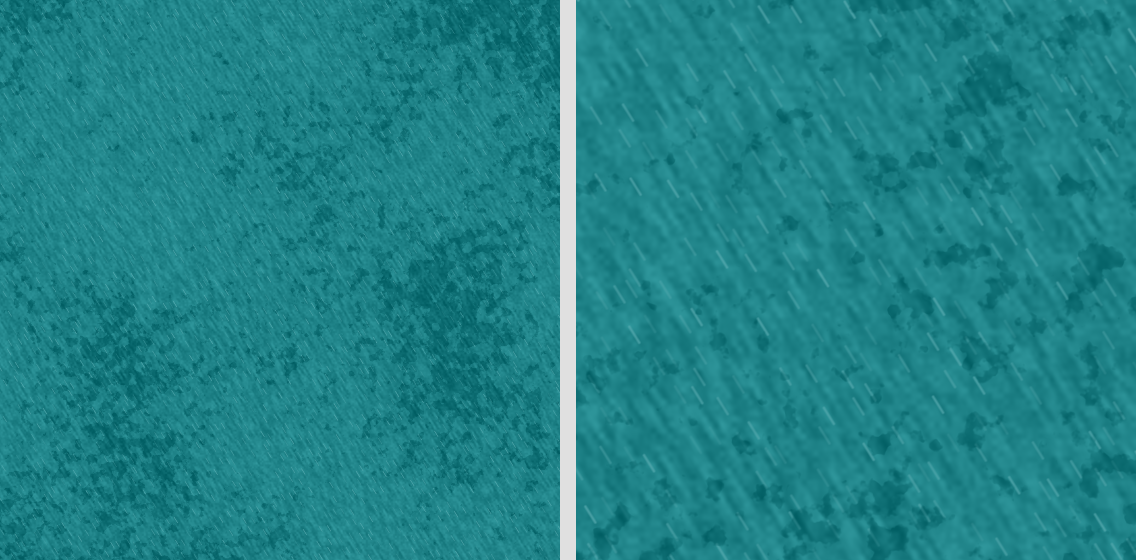
Left, the full canvas; right, a detail of the centre.
Give the GLSL for this texture, as a three.js fragment shader.

```glsl
// Mottled teal surface: broad clouds decide where small ragged blotches gather,
// and a fine slanted grain with scattered pale flecks runs over everything.
// All layers add to one tone value, which is mapped from a deep to a pale teal.

varying vec2 vUv;

const vec3 DEEP_TEAL = vec3(0.02, 0.39, 0.41);
const vec3 PALE_TEAL = vec3(0.16, 0.56, 0.58);
const vec3 FLECK_COLOR = vec3(0.36, 0.68, 0.70);

const float GROUND_TONE = 0.73;
const float CLOUD_SCALE = 3.4;
const float CLOUD_SHADE = 0.35;
const float CLOUD_GATHERING = 0.95;    // how strongly clouds attract blotches
const float BLOTCH_SCALE = 72.0;
const float BLOTCH_LEVEL = 0.595;
const float BLOTCH_SOFTNESS = 0.055;
const float BLOTCH_DEPTH = 0.48;

const vec2 GRAIN_DIRECTION = vec2(0.53, -0.848);
const vec2 GRAIN_SCALE = vec2(62.0, 250.0);   // along, across
const float GRAIN_STRENGTH = 0.62;
const float SPECK_SCALE = 290.0;
const float SPECK_STRENGTH = 0.36;

const vec2 FLECK_CELL = vec2(0.025, 0.009);
const float FLECK_HALF_LENGTH = 0.0055;
const float FLECK_WIDTH = 0.0015;
const float FLECK_SHARE = 0.45;
const float FLECK_OPACITY = 0.65;

float hash(vec2 p) {
  return fract(sin(dot(p, vec2(127.1, 311.7))) * 43758.5453);
}

float valueNoise(vec2 p) {
  vec2 cell = floor(p);
  vec2 f = fract(p);
  vec2 s = f * f * (3.0 - 2.0 * f);
  float low = mix(hash(cell), hash(cell + vec2(1.0, 0.0)), s.x);
  float high = mix(hash(cell + vec2(0.0, 1.0)), hash(cell + vec2(1.0, 1.0)), s.x);
  return mix(low, high, s.y);
}

// Sum of octaves, turned each time to hide the lattice; result lies in 0..1.
float fractalNoise(vec2 p) {
  float sum = 0.0;
  float total = 0.0;
  float weight = 1.0;
  for (int i = 0; i < 4; i++) {
    sum += weight * valueNoise(p);
    total += weight;
    weight *= 0.55;
    p = mat2(1.6, 1.2, -1.2, 1.6) * p + vec2(17.3, 9.1);
  }
  return sum / total;
}

// One short jittered stroke per chosen cell; columns are shifted at random.
float fleckMask(vec2 p) {
  vec2 q = p / FLECK_CELL;
  float column = floor(q.y);
  q.x += hash(vec2(column, 4.7));
  vec2 cell = vec2(floor(q.x), column);
  vec2 jitter = vec2(hash(cell + 11.3), hash(cell + 27.9)) - 0.5;
  vec2 d = (fract(q) - 0.5 - jitter * vec2(0.4, 0.6)) * FLECK_CELL;
  d.x -= clamp(d.x, -FLECK_HALF_LENGTH, FLECK_HALF_LENGTH);
  float stroke = 1.0 - smoothstep(0.0, FLECK_WIDTH, length(d));
  float chosen = step(hash(cell + 53.1), FLECK_SHARE);
  return stroke * chosen * mix(0.25, 1.0, hash(cell + 71.7));
}

void main() {
  // Clouds and the blotches they gather
  float cloud = fractalNoise(vUv * CLOUD_SCALE + vec2(5.2, 1.7)) - 0.5;
  float ragged = fractalNoise(vUv * BLOTCH_SCALE + vec2(31.0, 47.0));
  float blotch = smoothstep(BLOTCH_LEVEL - BLOTCH_SOFTNESS,
                            BLOTCH_LEVEL + BLOTCH_SOFTNESS,
                            ragged + CLOUD_GATHERING * cloud);

  // Slanted grain and fine specks
  vec2 across = vec2(-GRAIN_DIRECTION.y, GRAIN_DIRECTION.x);
  vec2 slanted = vec2(dot(vUv, GRAIN_DIRECTION), dot(vUv, across));
  float grain = valueNoise(slanted * GRAIN_SCALE + 13.0) - 0.5;
  float speck = valueNoise(vUv * SPECK_SCALE + 7.0) - 0.5;

  float tone = GROUND_TONE - CLOUD_SHADE * cloud - BLOTCH_DEPTH * blotch
             + GRAIN_STRENGTH * grain + SPECK_STRENGTH * speck;
  vec3 color = mix(DEEP_TEAL, PALE_TEAL, clamp(tone, -0.12, 1.2));

  // Pale flecks, fainter over the blotches
  float fleck = fleckMask(slanted) * FLECK_OPACITY * (1.0 - 0.5 * blotch);
  gl_FragColor = vec4(mix(color, FLECK_COLOR, fleck), 1.0);
}
```
